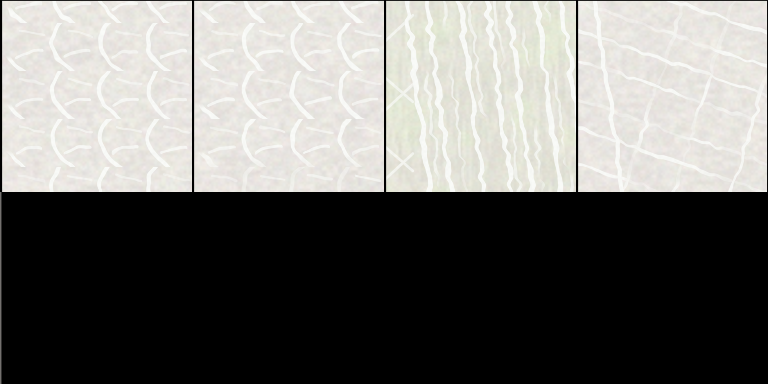
Reproduce this texture procedurally as a WebGL 2 fragment shader.

```glsl
#version 300 es
precision highp float;
uniform vec2 u_resolution;
out vec4 fragColor;

float hash(vec2 p) {
  vec3 q = fract(vec3(p.xyx) * 0.1031);
  q += dot(q, q.yzx + 33.33);
  return fract((q.x + q.y) * q.z);
}

float noise(vec2 p) {
  vec2 i = floor(p), f = fract(p);
  f = f * f * (3.0 - 2.0 * f);
  return mix(mix(hash(i), hash(i + vec2(1, 0)), f.x),
             mix(hash(i + vec2(0, 1)), hash(i + vec2(1, 1)), f.x), f.y);
}

float segment(vec2 p, vec2 a, vec2 b) {
  vec2 d = b - a;
  return length(p - a - d * clamp(dot(p - a, d) / dot(d, d), 0.0, 1.0));
}

float stroke(float dist, float halfWidth, float px) {
  return 1.0 - smoothstep(halfWidth - 0.6 * px, halfWidth + 0.6 * px, dist);
}

// Coverage of a thin band next to an edge.
float band(float fromEdge, float width, float px) {
  return clamp((width - fromEdge) / px + 0.5, 0.0, 1.0);
}

// Columns of scalloped arcs with short curved dashes between them.
float scallops(vec2 q, float seed, float px) {
  vec2 grid = q * 4.0 + vec2(0.0, 0.475);
  vec2 id = floor(grid), c = fract(grid);
  c += 0.06 * (vec2(noise(q * 22.0 + seed), noise(q * 22.0 + 40.0 + seed)) - 0.5);
  float v = c.y - 0.6;
  float arc = abs(c.x - 0.08 - 1.15 * v * v) / sqrt(1.0 + 5.3 * v * v) * 0.25;
  float visible = id.x < 0.5 ? 1.0 - smoothstep(0.2, 0.35, c.y) : 1.0;
  visible *= mix(1.0, 0.45, seed * (1.0 - smoothstep(0.1, 0.22, q.y)));
  float ink = stroke(arc, 0.0105, px) * visible;
  vec2 bent = c + vec2(0.0, 0.6 * (c.x - 0.6) * (c.x - 0.6));
  float rising = segment(bent, vec2(0.36, 0.33), vec2(0.86, 0.45)) * 0.25;
  float falling = segment(c, vec2(0.42, 0.83), vec2(0.92, 0.72)) * 0.25;
  float worn = 0.55 + 0.45 * noise(id * 3.7 + seed);
  ink = max(ink, stroke(rising, 0.008, px) * worn);
  return max(ink, stroke(falling, 0.006, px) * worn * 0.75);
}

// Parallel ragged strands; s runs across them and t along them.
float strands(float s, float t, float spacing, float ragged, float width, float seed, float px) {
  float id = floor(s / spacing + 0.5);
  float shift = (hash(vec2(id + 20.0, seed)) - 0.5) * spacing * 0.3;
  float wobble = (noise(vec2(t * 26.0, id * 7.0 + seed)) - 0.5) * ragged;
  float thick = width * (0.65 + 0.7 * noise(vec2(t * 18.0, id * 5.0 + seed + 9.0)));
  return stroke(abs(s - id * spacing - shift + wobble), thick, px);
}

float ropes(vec2 q, float px) {
  float s = q.x - 0.13 * (1.0 - q.y) - 0.1;
  float ink = strands(s, q.y, 0.14, 0.025, 0.012, 3.0, px) * step(-0.06, s);
  float faint = strands(s - 0.06, q.y, 0.14, 0.03, 0.007, 8.0, px);
  ink = max(ink, faint * step(0.0, s) * 0.7 * smoothstep(0.5, 0.7, noise(q * vec2(9.0, 4.0))));
  // Crossed twigs along the left side.
  for (int i = 0; i < 5; i++) {
    float y = 0.06 + float(i) * 0.18;
    float tilt = mod(float(i), 2.0) < 0.5 ? 0.14 : -0.13;
    ink = max(ink, stroke(segment(q, vec2(0.0, y), vec2(0.15, y + tilt)), 0.007, px) * 0.75);
  }
  return ink;
}

float lattice(vec2 q, float px) {
  float lean = q.x - 0.15 * (1.0 - q.y) - 0.1;
  float wobble = (noise(vec2(q.y * 26.0, 2.0)) - 0.5) * 0.025;
  float ink = stroke(abs(lean + wobble), 0.011, px);
  float slope = (q.y + 0.34 * q.x) * 0.947;
  float steep = (q.x - 0.32 * q.y - 0.24) * 0.952;
  float wear = smoothstep(0.2, 0.65, noise(q * 6.0 + 11.0));
  ink = max(ink, strands(slope, q.x, 0.16, 0.018, 0.008, 5.0, px) * (0.35 + 0.6 * wear));
  float across = strands(steep, q.y, 0.27, 0.025, 0.008, 12.0, px);
  return max(ink, across * step(-0.05, steep) * (0.9 - 0.6 * wear));
}

void main() {
  vec2 grid = gl_FragCoord.xy / u_resolution * vec2(4.0, 2.0);
  float px = 2.0 / u_resolution.y;
  float tile = floor(grid.x);
  vec2 q = vec2(fract(grid.x), grid.y - 1.0);
  bool ropeTile = tile == 2.0;

  // Pale paper with soft blotches, streaks and coloured grain.
  vec3 paper = ropeTile ? vec3(0.895, 0.893, 0.85) : vec3(0.913, 0.9, 0.882);
  vec2 fibre = ropeTile ? vec2(60.0, 14.0) : vec2(32.0, 40.0);
  float blotch = noise(q * 7.0 + tile * 17.0) - 0.5;
  float grain = noise(q * fibre + tile * 31.0) - 0.5;
  float speck = noise(q * 85.0 + tile * 23.0) - 0.5;
  vec3 color = paper + 0.018 * blotch + 0.045 * grain + 0.025 * speck;
  color += vec3(-0.012, 0.006, -0.025) * max(blotch, 0.0) * (ropeTile ? 2.5 : 0.6);
  color += 0.025 * (vec3(noise(q * 48.0), noise(q * 48.0 + 70.0), noise(q * 48.0 + 140.0)) - 0.5);

  // White strands.
  float ink = tile < 2.0 ? scallops(q, tile, px) : ropeTile ? ropes(q, px) : lattice(q, px);
  color = mix(color, vec3(0.975, 0.98, 0.97) + 0.02 * speck, ink * 0.95);

  // Black dividers and the empty lower half.
  float frame = max(band(q.x, 0.011, px), band(1.0 - q.y, 0.0045, px));
  if (tile == 3.0) frame = max(frame, band(1.0 - q.x, 0.005, px));
  color *= 1.0 - frame;
  vec3 lower = vec3(0.45, 0.44, 0.43) * band(grid.x, 0.0075, px);
  color = mix(lower, color, smoothstep(-0.5 * px, 0.5 * px, q.y));
  fragColor = vec4(clamp(color, 0.0, 1.0), 1.0);
}
```
